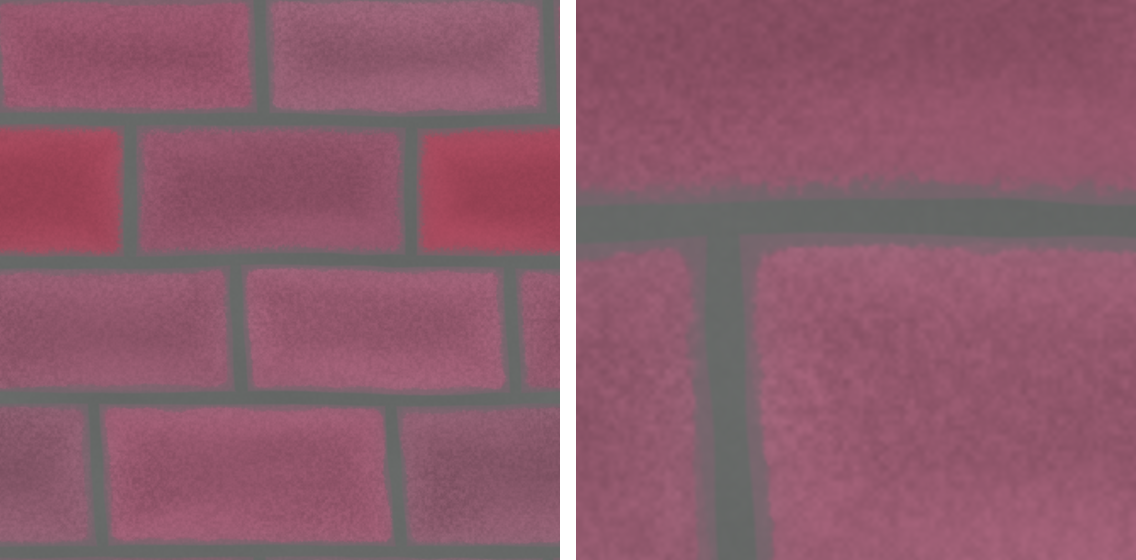
Left, the full canvas; right, a detail of the centre.
Give the GLSL for this texture, as a WebGL 1 fragment shader.

```glsl
precision highp float;
// Hand-painted brick wall: four uneven courses of two bricks, wrapping at the edges.
// Each brick is found from its course and joint positions; grey mortar is painted
// over it as a firm core with ragged translucent washes, then brick grain is added.

uniform vec2 u_resolution;

#define CORE_HALF 0.0105      // half width of the solid mortar line
#define WASH_HALF 0.0165      // mean half width of the translucent mortar
#define WOBBLE 0.009          // bending of the mortar lines
#define GRAIN 0.075           // strength of the speckle
#define CENTRE_SHADE 0.10     // darkening in the middle of a brick
#define MORTAR vec3(0.395, 0.408, 0.400)
#define WASH vec3(0.43, 0.405, 0.42)
#define VIVID vec3(0.635, 0.355, 0.45)
#define DULL vec3(0.605, 0.395, 0.475)
#define RED vec3(0.665, 0.285, 0.365)

float hash(vec2 p) {
  vec3 q = fract(vec3(p.xyx) * 0.1031);
  q += dot(q, q.yzx + 33.33);
  return fract((q.x + q.y) * q.z);
}

// Value noise over the unit square, tiling with whole-number cell counts
float noise(vec2 uv, vec2 cells, float seed) {
  vec2 p = uv * cells;
  vec2 i = floor(p), f = fract(p);
  f = f * f * (3.0 - 2.0 * f);
  vec2 a = mod(i, cells) + seed, b = mod(i + 1.0, cells) + seed;
  return mix(mix(hash(a), hash(vec2(b.x, a.y)), f.x),
             mix(hash(vec2(a.x, b.y)), hash(b), f.x), f.y);
}

// Two octaves of tiling noise
float cloud(vec2 uv, vec2 cells, float seed) {
  return 0.65 * noise(uv, cells, seed) + 0.35 * noise(uv, cells * 2.0, seed + 7.0);
}

// Distance inward from the edge of a rounded rectangle
float roundedInset(vec2 fromCentre, vec2 halfSize, float radius) {
  vec2 q = abs(fromCentre) - halfSize + radius;
  return radius - length(max(q, 0.0)) - min(max(q.x, q.y), 0.0);
}

void main() {
  vec2 uv = gl_FragCoord.xy / u_resolution;
  float aa = 0.75 / min(u_resolution.x, u_resolution.y);

  // Course, counted from the top
  float bend = WOBBLE * (noise(uv, vec2(4.0), 3.0) - 0.5);
  float y = fract(1.014 - uv.y + bend);
  vec4 tops = vec4(0.0, 0.229, 0.479, 0.727);
  vec4 bottoms = vec4(tops.yzw, 1.0);
  float row = dot(step(tops.yzw, vec3(y)), vec3(1.0));
  vec4 pick = vec4(equal(vec4(0.0, 1.0, 2.0, 3.0), vec4(row)));
  float top = dot(pick, tops);
  float height = dot(pick, bottoms) - top;
  float v = (y - top) / height;

  // Brick within the course, between slightly leaning joints
  float firstJoint = dot(pick, vec4(0.466, 0.232, 0.426, 0.175));
  float firstWidth = dot(pick, vec4(0.517, 0.502, 0.490, 0.532));
  float lean = dot(pick, vec4(0.008, 0.0, 0.012, 0.020));
  float x = fract(uv.x - firstJoint - lean * (v - 0.5)
                  + 0.004 * (noise(uv, vec2(6.0, 9.0), 11.0) - 0.5));
  float second = step(firstWidth, x);
  vec2 halfSize = 0.5 * vec2(mix(firstWidth, 1.0 - firstWidth, second), height);
  vec2 local = vec2(x - second * firstWidth, y - top) - halfSize;
  vec2 edge = halfSize - abs(local);
  float joint = min(edge.x, edge.y);
  float inset = roundedInset(local, halfSize, 0.035);

  // Brick tint, with one red brick in the second course
  float dullness = mix(dot(pick, vec4(0.75, 0.15, 0.35, 0.2)),
                       dot(pick, vec4(0.0, 0.0, 0.45, 0.9)), second);
  float light = mix(dot(pick, vec4(1.0, 0.93, 1.01, 1.0)),
                    dot(pick, vec4(0.98, 1.0, 0.97, 0.95)), second);
  float isRed = second * pick.y;
  vec3 brick = mix(mix(VIVID, DULL, dullness), RED, isRed) * light;

  // Broad brush shading and patchy sprayed grain
  float patches = cloud(uv, vec2(5.0, 7.0), 23.0);
  float strokes = cloud(uv, vec2(4.0, 19.0), 41.0);
  float middle = smoothstep(0.02, 0.11, inset + 0.07 * (patches - 0.5));
  brick *= 1.0 - CENTRE_SHADE * middle + 0.07 * (strokes - 0.5);
  float speckle = 0.6 * noise(uv, vec2(180.0), 5.0)
                + 0.4 * noise(uv, vec2(330.0), 17.0) - 0.5;
  float grain = GRAIN * mix(0.5, 1.5, patches) * (1.0 - 0.45 * isRed);
  brick *= 1.0 + grain * speckle * 2.0;
  brick = mix(brick, WASH, 0.42 * exp(-65.0 * max(inset - 0.008, 0.0)));

  // Two overlapping ragged washes, sprayed softer around the red course
  float soft = 0.002 + 0.004 * pick.y + aa;
  float spray = speckle * (0.004 + 0.008 * pick.y);
  vec3 color = brick;
  for (int i = 0; i < 2; i++) {
    float k = float(i);
    float rag = cloud(uv, vec2(13.0 + 6.0 * k), 60.0 + 20.0 * k) - 0.5;
    float reach = WASH_HALF + 0.004 * k + 0.016 * rag;
    float wash = 1.0 - smoothstep(-soft, soft, inset - reach + spray);
    color = mix(color, WASH, wash * 0.48);
  }

  // Solid mortar core, with slight tonal drift
  float width = CORE_HALF + 0.003 * (noise(uv, vec2(17.0), 91.0) - 0.5);
  float core = 1.0 - smoothstep(-0.0012 - aa, 0.0012 + aa, joint - width);
  vec3 mortar = MORTAR * (0.97 + 0.07 * patches + 0.03 * speckle);
  color = mix(color, mortar, core * 0.95);

  gl_FragColor = vec4(color, 1.0);
}
```
